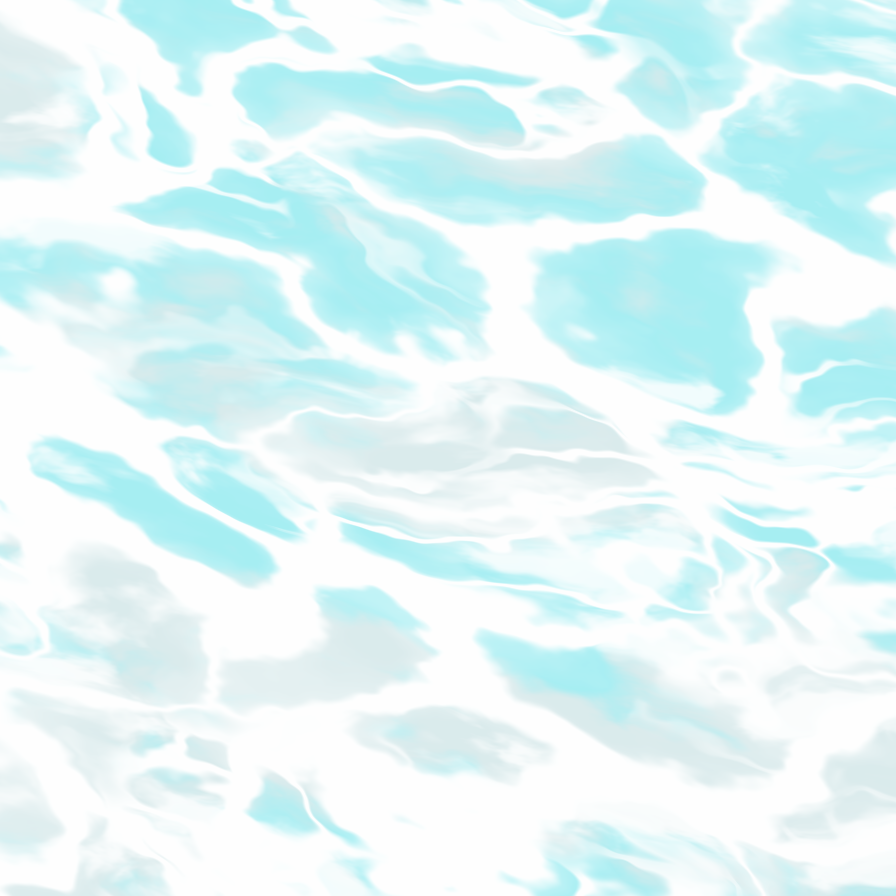
Give the GLSL for this texture, as a three.js fragment shader.

```glsl
// Pale turquoise water with a drifting network of white foam and light ripples.
varying vec2 vUv;

vec2 hash2(vec2 c) {
  return fract(sin(vec2(dot(c, vec2(127.1, 311.7)), dot(c, vec2(269.5, 183.3)))) * 43758.545);
}

float noise(vec2 p) {
  vec2 i = floor(p), f = fract(p);
  f = f * f * (3.0 - 2.0 * f);
  return mix(mix(hash2(i).x, hash2(i + vec2(1.0, 0.0)).x, f.x),
             mix(hash2(i + vec2(0.0, 1.0)).x, hash2(i + 1.0).x, f.x), f.y);
}

float fbm(vec2 p) {
  float sum = 0.0, amp = 0.5;
  for (int i = 0; i < 5; i++) {
    sum += amp * noise(p);
    p = mat2(1.6, 1.2, -1.2, 1.6) * p + 7.3;
    amp *= 0.5;
  }
  return sum / 0.97;
}

// Distance-like value to the cell walls, rounded where three cells meet
float cellWall(vec2 p) {
  vec2 cell = floor(p);
  vec3 near = vec3(9.0);
  for (int y = -1; y <= 1; y++) {
    for (int x = -1; x <= 1; x++) {
      vec2 c = cell + vec2(float(x), float(y));
      float d = length(c + hash2(c) - p);
      if (d < near.x) near = vec3(d, near.xy);
      else if (d < near.y) near = vec3(near.x, d, near.y);
      else near.z = min(near.z, d);
    }
  }
  float a = near.y - near.x, b = near.z - near.x;
  return a * b / (a + b + 0.0001);
}

void main() {
  // Flattened cells that slope down to the right, bent by noise
  vec2 flow = vec2(vUv.x * 3.5, (vUv.y + 0.27 * vUv.x) * 6.3) + 11.0;
  vec2 bend = vec2(fbm(flow * 0.9), fbm(flow * 0.9 + 31.7)) - 0.5;
  flow += 1.7 * bend;

  // Broad foam bands of uneven width with a soft halo
  float wall = cellWall(flow);
  float width = mix(0.005, 0.13, smoothstep(0.28, 0.72, fbm(flow * 1.2 + 5.0)));
  float bands = 1.0 - smoothstep(width, width + 0.065, wall);
  float halo = 0.4 * (1.0 - smoothstep(0.03, 0.28, wall));

  // Finer threads, gathered in patches
  float fineWall = cellWall(flow * vec2(1.9, 2.2) + 1.4 * bend.yx + 40.0);
  float patches = smoothstep(0.42, 0.6, fbm(flow * 0.75 + 63.0));
  float fineWidth = 0.11 * noise(flow * 2.3 + 9.0);
  float threads = patches * (1.0 - smoothstep(fineWidth, fineWidth + 0.1, fineWall));

  // Stretched wisps lying across the water
  vec2 streak = vec2(vUv.x * 7.0, (vUv.y + 0.18 * vUv.x) * 19.0) + 2.0 * bend;
  float wisps = 0.85 * smoothstep(0.52, 0.72, fbm(streak + 80.0));

  // Turquoise and misty grey water with fine mottling
  float mottle = fbm(streak * 1.7 + 20.0) - 0.5;
  float tint = smoothstep(0.36, 0.6, fbm(flow * 0.85 + 97.0) + 0.35 * mottle);
  vec3 water = mix(vec3(0.855, 0.92, 0.925), vec3(0.65, 0.932, 0.95), tint);

  float foam = 1.0 - (1.0 - bands) * (1.0 - halo) * (1.0 - threads) * (1.0 - wisps);
  foam = clamp(foam + 0.3 * mottle * (1.0 - foam), 0.0, 1.0);
  gl_FragColor = vec4(mix(water, vec3(0.995, 0.998, 0.998), foam), 1.0);
}
```
